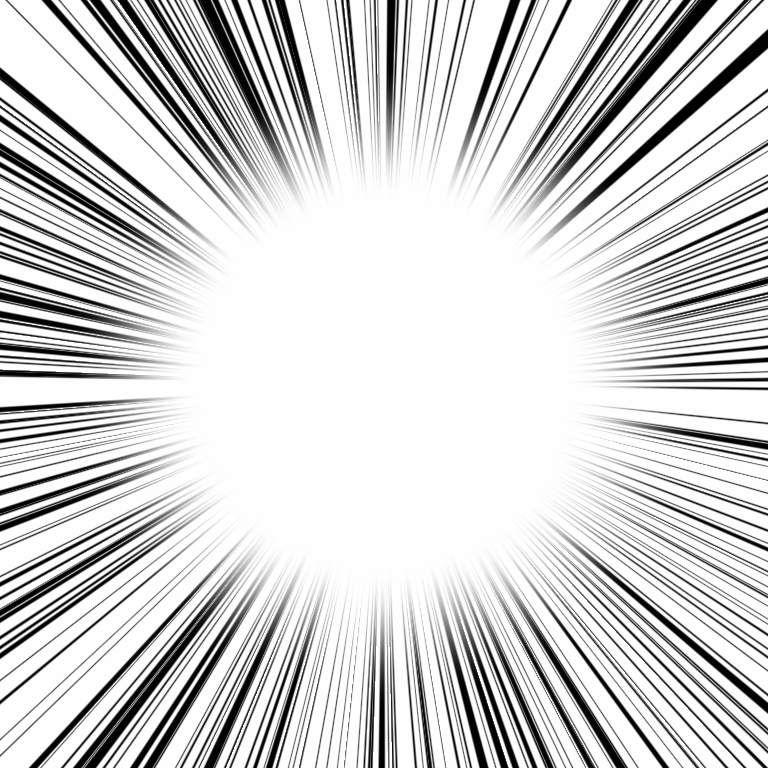
This background is drawn by a three.js fragment shader. Its source:

```glsl
// Black manga focus lines radiating around a soft white disc.
varying vec2 vUv;

#define CENTER vec2(0.5, 0.5)
#define PAPER vec3(0.995)
#define INK vec3(0.005)
#define FADE_START 0.232
#define FADE_END 0.405
#define EDGE 0.0015
#define FINE_COUNT 330.0
#define MEDIUM_COUNT 150.0
#define BOLD_COUNT 64.0
#define GAP_COUNT 11.0
#define GAP_ANGLE 0.663

const float TAU = 6.28319;

float hash(float n) {
  return fract(sin(n * 12.9898 + 4.137) * 43758.5);
}

// Relative streak density: open gaps alternate with dense bundles in the upper half.
float bundleDensity(float angle) {
  float upper = smoothstep(-0.05, 0.25, sin(angle));
  float bundles = -0.32 * cos(GAP_COUNT * (angle - GAP_ANGLE));
  float drift = 0.08 * sin(angle * 7.0 + 1.0);
  return 1.0 + upper * bundles + drift;
}

// Ink coverage of one ring of wedges; widths are fractions of an angular cell.
float streakLayer(float turn, float radius, float count, vec2 widths, float chance, float seed) {
  float cell = floor(turn * count);
  float key = cell + seed;
  float pick = hash(key + 31.7);
  float halfWidth = 0.5 * mix(widths.x, widths.y, pick * pick);
  float middle = mix(halfWidth, 1.0 - halfWidth, hash(key));

  // Convert the angular distance to canvas units for an even soft edge.
  float cellSize = TAU * radius / count;
  float edgeDistance = (abs(fract(turn * count) - middle) - halfWidth) * cellSize;
  float shape = 1.0 - smoothstep(-EDGE, EDGE, edgeDistance);

  float density = bundleDensity((cell + 0.5) / count * TAU);
  float present = step(hash(key + 67.3), chance * density);

  // Each streak reaches inward to a slightly different depth.
  float reach = 0.02 * hash(key + 113.9);
  float fade = smoothstep(FADE_START + reach, FADE_END + reach, radius);
  return shape * present * fade;
}

void main() {
  vec2 p = vUv - CENTER;
  float radius = max(length(p), 0.001);
  float turn = fract(atan(p.y, p.x + 0.000001) / TAU);

  // Fine hatching, medium strokes and bold wedges overlap.
  float fine = streakLayer(turn, radius, FINE_COUNT, vec2(0.06, 0.34), 0.68, 11.0);
  float medium = streakLayer(turn, radius, MEDIUM_COUNT, vec2(0.09, 0.44), 0.60, 307.0);
  float bold = streakLayer(turn, radius, BOLD_COUNT, vec2(0.10, 0.30), 0.42, 571.0);
  float ink = max(fine, max(medium, bold));

  gl_FragColor = vec4(mix(PAPER, INK, ink), 1.0);
}
```
